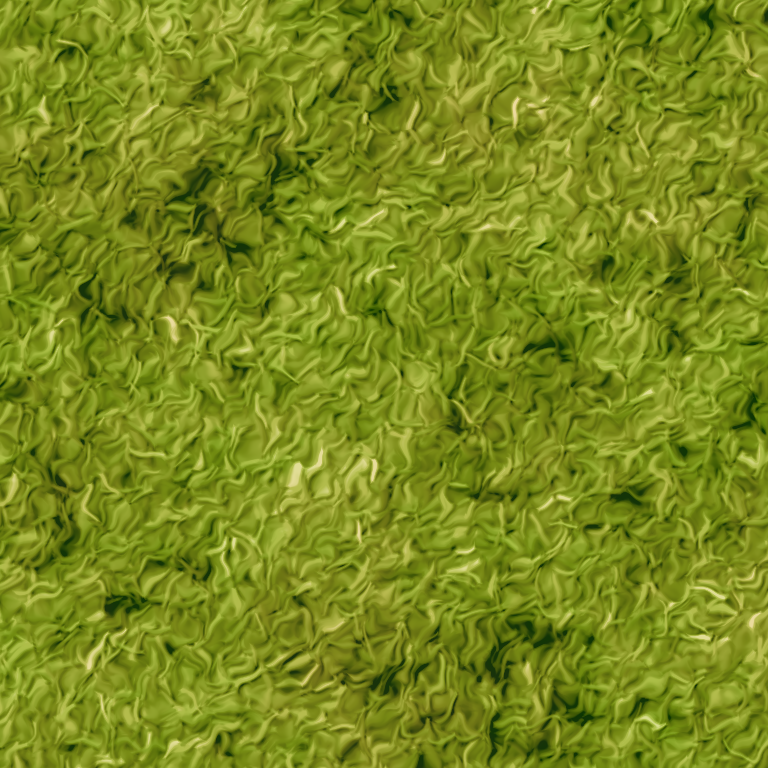
Write a WebGL 2 fragment shader that draws this texture.

```glsl
#version 300 es
precision highp float;
// Mown grass seen from above: layers of short, kinked, soft blades are
// scattered on jittered grids, each casting a soft shadow on those below.
// A tone and a tint per point are then turned into greens and straw yellows.
uniform vec2 u_resolution;
out vec4 fragColor;

vec3 hash3(vec2 p) {
  vec3 q = fract(vec3(p.xyx) * vec3(0.1031, 0.1030, 0.0973));
  q += dot(q, q.yxz + 33.33);
  return fract((q.xxy + q.yzz) * q.zyx);
}

float cornerRamp(vec2 cell, vec2 offset) {
  float a = 6.2832 * hash3(cell + 71.0).x;
  return dot(vec2(cos(a), sin(a)), offset);
}

float gradientNoise(vec2 p) {
  vec2 cell = floor(p), f = fract(p), e = vec2(1.0, 0.0);
  vec2 u = f * f * f * (f * (f * 6.0 - 15.0) + 10.0);
  float low = mix(cornerRamp(cell, f), cornerRamp(cell + e, f - e), u.x);
  float high = mix(cornerRamp(cell + e.yx, f - e.yx), cornerRamp(cell + 1.0, f - 1.0), u.x);
  return mix(low, high, u.y);
}

// Draws one layer of blades over the surface (x: tone, y: tint).
vec2 bladeLayer(vec2 surface, vec2 p, float layer, float sway) {
  vec2 g = p * (23.0 + 1.5 * layer) + layer * vec2(37.37, 19.71);
  for (int j = -1; j <= 1; j++)
  for (int i = -1; i <= 1; i++) {
    vec2 cell = floor(g) + vec2(i, j);
    vec3 place = hash3(cell + 11.0 * layer);
    vec2 q = g - cell - place.xy;
    if (dot(q, q) > 0.95) continue;
    vec3 look = hash3(cell + 11.0 * layer + 153.0);

    // Mostly leaning up to the right, a few astray
    float stray = place.z * 2.0 - 1.0;
    float angle = 0.95 + sway + 0.4 * stray + stray * stray * stray;
    vec2 along = vec2(cos(angle), sin(angle));
    q = vec2(dot(q, along), dot(q, vec2(-along.y, along.x)));
    q.y -= (look.x - 0.5) * 0.5 * q.x * q.x;

    float halfLength = mix(0.25, 0.8, look.y);
    float u = clamp(q.x / halfLength, -1.0, 1.0);
    float halfWidth = mix(0.06, 0.14, fract(look.x * 7.0)) * (1.0 - 0.35 * u * u);
    float tip = abs(q.x) - halfLength;

    float shade = max(abs(q.y + 0.1) - halfWidth - 0.02, tip);
    surface.x -= 0.19 * (1.0 - smoothstep(-0.12, 0.12, shade));

    // One flank lit, and now and then a dry pale blade
    float straw = smoothstep(0.95, 0.99, look.z);
    float tone = mix(0.44, 0.95, look.z) + 0.2 * straw;
    tone += 0.1 * clamp(q.y / halfWidth, -1.0, 1.0) + 0.08 * u;
    float cover = 1.0 - smoothstep(-0.09, 0.09, max(abs(q.y) - halfWidth, tip));
    surface = mix(surface, vec2(tone, stray + straw), cover * 0.88);
  }
  return surface;
}

vec3 grassColor(float tone) {
  vec3 c = mix(vec3(0.08, 0.20, 0.03), vec3(0.27, 0.35, 0.03), smoothstep(0.0, 0.22, tone));
  c = mix(c, vec3(0.40, 0.46, 0.06), smoothstep(0.2, 0.4, tone));
  c = mix(c, vec3(0.47, 0.54, 0.08), smoothstep(0.38, 0.55, tone));
  c = mix(c, vec3(0.56, 0.63, 0.17), smoothstep(0.53, 0.72, tone));
  c = mix(c, vec3(0.69, 0.74, 0.29), smoothstep(0.70, 0.90, tone));
  return mix(c, vec3(0.87, 0.87, 0.58), smoothstep(0.92, 1.15, tone));
}

void main() {
  vec2 p = gl_FragCoord.xy / u_resolution.y;

  // Kinks that make the blades ragged, and the lean of whole tufts
  vec2 kink = vec2(gradientNoise(p * 34.0), gradientNoise(p * 34.0 + 47.0));
  vec2 ragged = p + 0.014 * kink;
  float sway = 1.3 * gradientNoise(p * 6.0 + 3.0);

  // Undergrowth, then blades from bottom to top
  float mottle = gradientNoise(ragged * 70.0);
  vec2 surface = vec2(0.58 + 0.2 * mottle, 0.0);
  for (int k = 0; k < 6; k++) surface = bladeLayer(surface, ragged, float(k), sway);

  // Broad patches, clumps, deep gaps and fine mottling
  float patches = gradientNoise(p * 3.5 + 9.0) + 0.8 * gradientNoise(p * 9.0);
  float clumps = gradientNoise(p * 19.0 + 27.0);
  float gaps = smoothstep(0.2, 0.5, gradientNoise(ragged * 21.0 + 5.0) - 0.35 * patches);
  float tone = surface.x + 0.02 + 0.2 * patches + 0.14 * clumps - 0.28 * gaps + 0.06 * mottle;

  // Tint runs from fresh green to dry yellow
  float tint = 0.45 * surface.y + 1.3 * gradientNoise(p * 3.0 + 20.0) + 0.8 * clumps;
  vec3 color = grassColor(tone) + tint * vec3(0.045, -0.01, 0.03);
  fragColor = vec4(clamp(color, 0.0, 1.0), 1.0);
}
```
